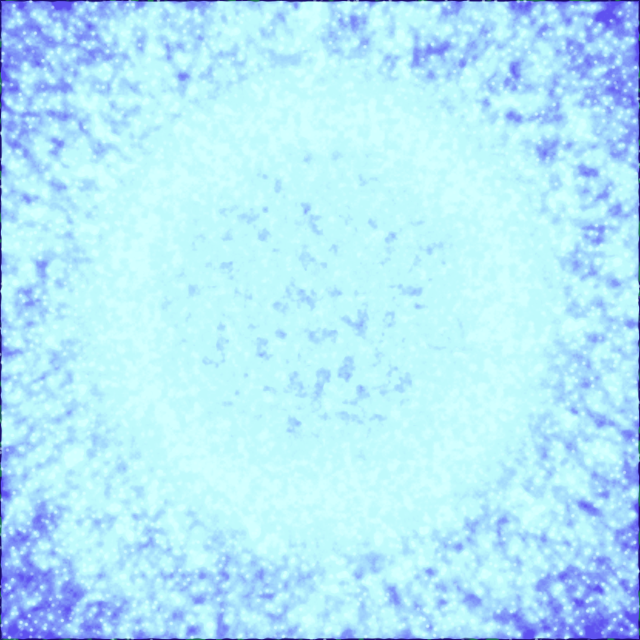
Write a WebGL 2 fragment shader that draws this background.

```glsl
#version 300 es
precision highp float;

uniform vec2 u_resolution;
out vec4 outColor;

const vec2 CENTER = vec2(0.5, 0.515);
const float RING_RADIUS = 0.3;
const float RING_WIDTH = 0.07;
const float MIST_SCALE = 46.0;
const float STREAK_STEP = 0.008;
const float SPARK_CELLS = 88.0;
const float SPARK_RADIUS = 0.2;
const float BORDER_WIDTH = 0.0035;

const vec3 INDIGO = vec3(0.37, 0.32, 0.94);
const vec3 PERIWINKLE = vec3(0.49, 0.57, 0.97);
const vec3 SKY = vec3(0.64, 0.85, 0.99);
const vec3 CYAN = vec3(0.75, 0.98, 0.99);
const vec3 ICE = vec3(0.82, 1.0, 1.0);
const vec3 BORDER_BLUE = vec3(0.1, 0.05, 0.42);
const vec3 BORDER_GREEN = vec3(0.12, 0.62, 0.28);

float hash(vec2 p) {
    vec3 q = fract(vec3(p.xyx) * 0.1031);
    q += dot(q, q.yzx + 33.33);
    return fract((q.x + q.y) * q.z);
}

float noise(vec2 p) {
    vec2 cell = floor(p);
    vec2 f = fract(p);
    f = f * f * (3.0 - 2.0 * f);
    float low = mix(hash(cell), hash(cell + vec2(1, 0)), f.x);
    float high = mix(hash(cell + vec2(0, 1)), hash(cell + vec2(1, 1)), f.x);
    return mix(low, high, f.y);
}

float mist(vec2 p) {
    return 0.55 * noise(p) + 0.3 * noise(p * 2.03 + 17.0) + 0.15 * noise(p * 4.1 + 41.0);
}

// Averaging along the radius draws the mist into rays away from the center
float rayMist(vec2 offset) {
    float sum = 0.0;
    for (int i = -2; i <= 2; i++) {
        vec2 p = offset * (1.0 + STREAK_STEP * float(i));
        sum += mist(p * MIST_SCALE + 100.0);
    }
    return sum / 5.0;
}

// Jittered sparks: x is the sharp core, y is the soft halo
vec2 sparks(vec2 uv) {
    vec2 p = uv * SPARK_CELLS;
    vec2 cell = floor(p);
    vec2 light = vec2(0.0);
    for (int y = -1; y <= 1; y++) {
        for (int x = -1; x <= 1; x++) {
            vec2 id = cell + vec2(x, y) + 10.0;
            vec2 jitter = vec2(hash(id), hash(id + 57.0));
            float d = length(p + 10.0 - id - jitter);
            float power = smoothstep(0.2, 0.9, hash(id + 131.0));
            light.x = max(light.x, power * smoothstep(SPARK_RADIUS * 1.7, SPARK_RADIUS * 0.4, d));
            light.y += power * exp(-d * d * 3.5);
        }
    }
    return light;
}

vec3 palette(float t) {
    vec3 color = mix(INDIGO, PERIWINKLE, smoothstep(0.0, 0.28, t));
    color = mix(color, SKY, smoothstep(0.22, 0.56, t));
    color = mix(color, CYAN, smoothstep(0.5, 0.82, t));
    return mix(color, ICE, smoothstep(0.86, 1.08, t));
}

void main() {
    vec2 uv = gl_FragCoord.xy / u_resolution;
    vec2 offset = uv - CENTER;
    float rays = clamp((rayMist(offset) - 0.5) * 1.5 + 0.5, 0.0, 1.0);
    float grain = mist(uv * MIST_SCALE * 2.2 + 300.0) - 0.5;
    float drift = noise(uv * 9.0 + 30.0) - 0.5;
    float radius = length(offset) + 0.06 * (rays - 0.5);
    vec2 spark = sparks(uv);

    // Brightness falls from the dense disc to the open corners
    float outer = smoothstep(0.29, 0.42, radius);
    float corner = smoothstep(0.46, 0.68, radius + 0.05 * drift);
    float tone = mix(0.88, 0.76, outer) - 0.42 * corner;
    tone += outer * ((rays - 0.5) * 0.85 + grain * 0.4 + drift * 0.12);
    tone += outer * (spark.y - 0.55) * 0.28;

    // Faint blue gaps stay inside the pale ring
    float inner = 1.0 - smoothstep(0.16, 0.3, radius);
    float gaps = smoothstep(0.5, 0.82, mist(uv * MIST_SCALE + 210.0));
    tone += (1.0 - outer) * (grain * 0.42 + (spark.y - 0.55) * 0.08);
    tone -= inner * gaps * 0.34;
    float ring = (radius - RING_RADIUS) / RING_WIDTH;
    tone += 0.13 * exp(-ring * ring);

    // The mist thins beside the frame
    vec2 margin = min(uv, 1.0 - uv);
    float edge = min(margin.x, margin.y);
    tone -= 0.26 * exp(-edge / 0.006);
    vec3 color = palette(tone);
    color = mix(color, vec3(0.86, 1.0, 1.0), spark.x * mix(0.3, 0.75, outer));

    // Dark, irregular frame with green flecks
    float rough = noise(uv * 110.0 + 70.0);
    float border = 1.0 - smoothstep(0.15, 1.0, edge / (BORDER_WIDTH * (0.5 + rough)));
    float flecks = smoothstep(0.6, 0.85, noise(uv * 85.0 + 500.0));
    vec3 frame = mix(BORDER_BLUE, BORDER_GREEN, flecks * 0.7);
    color = mix(color, frame, border * (1.0 - 0.6 * spark.x));
    outColor = vec4(color, 1.0);
}
```
